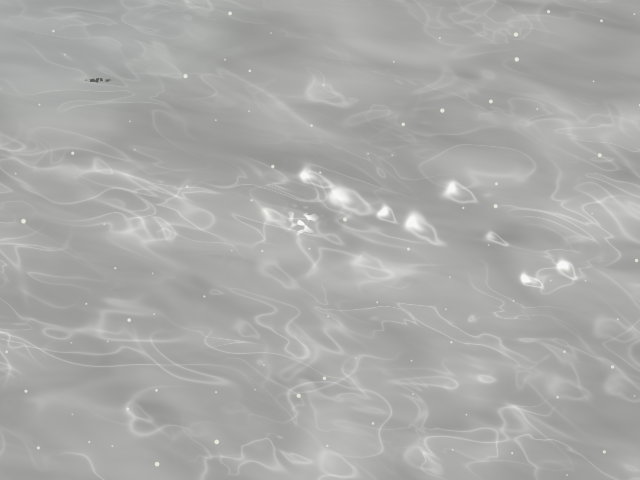
Reproduce this texture procedurally as a Shadertoy shader.

```glsl
vec2 hash2(vec2 p) {
    vec3 q = fract(p.xyx * vec3(0.1031, 0.1030, 0.0973));
    q += dot(q, q.yzx + 33.33);
    return fract((q.xx + q.yz) * q.zy);
}

float corner(vec2 cell, vec2 offset) {
    return dot(hash2(cell) * 2.0 - 1.0, offset);
}

float noise(vec2 p) {
    vec2 i = floor(p), f = p - i;
    vec2 u = f * f * f * (f * (f * 6.0 - 15.0) + 10.0);
    vec2 e = vec2(1, 0);
    return 1.4 * mix(mix(corner(i, f), corner(i + e, f - e), u.x),
                     mix(corner(i + e.yx, f - e.yx), corner(i + 1.0, f - 1.0), u.x), u.y);
}

// Smooth, folded water height
float swell(vec2 p) {
    vec2 warp = vec2(noise(p * 0.9 + 31.0), noise(p * 0.9 + 57.0));
    p += warp * 0.9;
    return noise(p) + 0.4 * noise(p * 2.1 + warp + 11.0);
}

mat2 rotation(float a) {
    return mat2(cos(a), sin(a), -sin(a), cos(a));
}

// Tilted loop of light, brightest at its upper left end
vec2 glint(vec2 p, float seed) {
    vec2 size = mix(vec2(0.018, 0.009), vec2(0.044, 0.018), hash2(vec2(seed, 5.0)).x);
    vec2 d = rotation(0.25 + 0.5 * hash2(vec2(seed, 9.0)).y) * p;
    d += 0.009 * vec2(noise(p * 32.0 + seed * 7.0), noise(p * 32.0 - seed * 5.0));
    d.y *= 1.0 + 0.4 * d.x / size.x;
    float r = length(d / size);
    float ring = exp(-pow((r - 1.0) / 0.24, 2.0)) + 0.25 * exp(-r * r * 0.7);
    vec2 tip = (d + vec2(size.x * 0.65, 0.0)) / (size * vec2(0.5, 0.6));
    return vec2(ring, exp(-dot(tip, tip)));
}

void mainImage(out vec4 fragColor, in vec2 fragCoord) {
    vec2 p = fragCoord / iResolution.y;
    float aspect = iResolution.x / iResolution.y;

    // Perspective flattens the waves towards the top
    vec2 q = vec2(p.x * 4.6, p.y * (8.0 + 3.0 * p.y) + p.x * 2.2);
    float h = swell(q * 0.8 + 3.0);
    float light = 0.638 + 0.075 * h + 0.045 * noise(q * 0.45 + 80.0);
    light += 0.025 * swell(q * vec2(1.1, 2.0) + 40.0);

    // Bright crests along the level lines of several swells
    for (int i = 0; i < 3; i++) {
        float k = float(i);
        float f = swell(q * (0.75 + 0.4 * k) + 19.0 * k);
        float line = 1.0 / (1.0 + pow((f - 0.1) / 0.04, 2.0));
        float patchy = smoothstep(-0.2, 0.35, noise(q * 0.55 + 13.0 * k + 6.0));
        light += line * patchy * mix(0.1, 0.045, smoothstep(0.4, 0.9, p.y));
        light += 0.015 * patchy * smoothstep(0.06, 0.16, f);
    }

    // Faint loops everywhere, strong sun glints right of the centre
    for (int i = 0; i < 22; i++) {
        float k = float(i);
        bool sunny = i < 8;
        vec2 rnd = hash2(vec2(k * 3.7 + 2.0, 21.0));
        vec2 centre = sunny ? vec2(0.66 + 0.075 * k, 0.33 + 0.3 * rnd.y) : rnd * vec2(aspect, 1.0);
        vec2 g = glint(p - centre, k + 1.0);
        light += sunny ? 0.12 * g.x + 0.34 * g.y * (0.4 + rnd.x) : 0.05 * g.x + 0.04 * g.y;
    }

    // Broken cluster of sparkle
    vec2 s = p - vec2(0.63, 0.54);
    float sparkle = smoothstep(0.0, 0.35, noise(s * vec2(65.0, 75.0) + 4.0));
    light += 0.38 * sparkle * exp(-dot(s, s) / 0.0007);

    // Grey water, a little bluer in the upper left
    float sky = smoothstep(0.55, 1.0, p.y) * smoothstep(0.9, 0.0, p.x);
    vec3 col = light * vec3(1.0, 1.003, 0.988) + sky * vec3(0.006, 0.014, 0.022);

    // Small floating twig
    vec2 t = p - vec2(0.205, 0.833);
    t.y += 0.003 * noise(t * 90.0);
    float twig = smoothstep(1.2, 0.6, length(t / vec2(0.028, 0.004)));
    col = mix(col, vec3(0.36, 0.36, 0.33), twig * smoothstep(-0.3, 0.1, noise(t * 120.0 + 8.0)));

    // Scattered pale specks
    vec2 cell = floor(p * 10.0);
    vec2 rnd = hash2(cell + 70.0), kind = hash2(cell + 150.0);
    float d = length(p - (cell + 0.1 + 0.8 * rnd) / 10.0);
    float radius = 0.0018 + 0.003 * pow(kind.x, 4.0);
    float speck = smoothstep(radius + 0.0015, radius - 0.0015, d) * step(kind.y, 0.72);
    col = mix(col, vec3(0.9, 0.91, 0.86), speck * (0.5 + 0.5 * kind.x));

    fragColor = vec4(clamp(col, 0.0, 0.97), 1.0);
}
```
